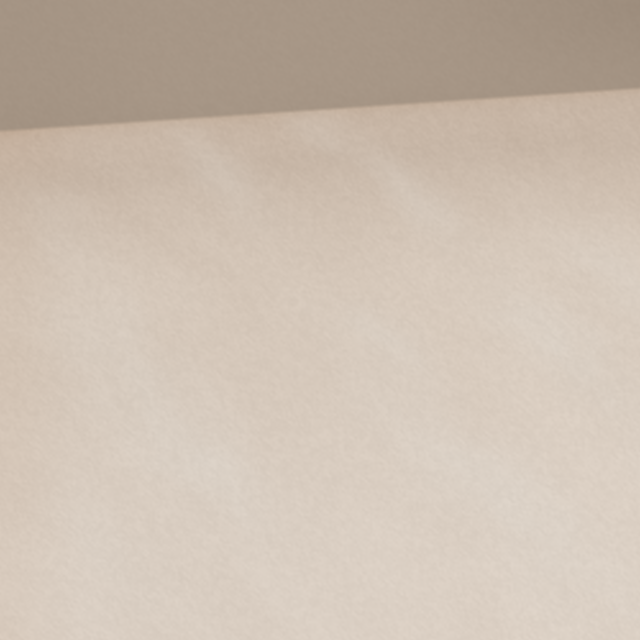
Write a three.js fragment shader that draws this texture.

```glsl
// Pale mottled plaster slab with a soft slanted rim below a taupe wall.
#define EDGE_LEFT 0.795
#define EDGE_RISE 0.067
#define EDGE_SOFT 0.004
#define STREAK_ANGLE -0.72
#define GRAIN 0.023
#define MOTTLE 0.022
#define PATCH_GAIN 0.42
#define WALL vec3(0.654, 0.590, 0.527)
#define SLAB_FAR vec3(0.770, 0.700, 0.636)
#define SLAB_MID vec3(0.833, 0.778, 0.723)
#define SLAB_NEAR vec3(0.852, 0.806, 0.759)
#define CHALK vec3(0.858, 0.828, 0.790)

varying vec2 vUv;

float hash(vec2 p) {
  vec3 q = fract(vec3(p.xyx) * 0.1031);
  q += dot(q, q.yzx + 33.33);
  return fract((q.x + q.y) * q.z);
}

float noise(vec2 p) {
  vec2 i = floor(p), f = fract(p);
  f = f * f * (3.0 - 2.0 * f);
  return mix(mix(hash(i), hash(i + vec2(1.0, 0.0)), f.x),
             mix(hash(i + vec2(0.0, 1.0)), hash(i + 1.0), f.x), f.y);
}

float fbm(vec2 p) {
  float sum = 0.0, amp = 0.5;
  for (int i = 0; i < 4; i++) {
    sum += amp * noise(p);
    p = p * 2.03 + 17.0;
    amp *= 0.5;
  }
  return sum;
}

vec2 rotate(vec2 p, float a) {
  float c = cos(a), s = sin(a);
  return vec2(c * p.x + s * p.y, c * p.y - s * p.x);
}

// Soft elliptical chalk mark, long axis along the streak direction
float chalkMark(vec2 p, vec2 centre, vec2 size) {
  vec2 q = rotate(p - centre, STREAK_ANGLE) / size;
  return exp(-dot(q, q));
}

float chalkMarks(vec2 p) {
  float m = 0.9 * chalkMark(p, vec2(0.19, 0.42), vec2(0.17, 0.075));
  m += 0.8 * chalkMark(p, vec2(0.33, 0.27), vec2(0.13, 0.060));
  m += 1.1 * chalkMark(p, vec2(0.89, 0.44), vec2(0.17, 0.050));
  m += 0.8 * chalkMark(p, vec2(0.98, 0.54), vec2(0.14, 0.070));
  m += 0.8 * chalkMark(p, vec2(0.66, 0.685), vec2(0.085, 0.030));
  m += 0.7 * chalkMark(p, vec2(0.35, 0.73), vec2(0.110, 0.030));
  m += 0.5 * chalkMark(p, vec2(0.50, 0.79), vec2(0.060, 0.030));
  m += 0.8 * chalkMark(p, vec2(0.60, 0.475), vec2(0.075, 0.035));
  m += 0.7 * chalkMark(p, vec2(0.73, 0.27), vec2(0.24, 0.055));
  m += 0.6 * chalkMark(p, vec2(0.19, 0.12), vec2(0.090, 0.045));
  m += 0.6 * chalkMark(p, vec2(0.07, 0.67), vec2(0.090, 0.045));
  m += 0.5 * chalkMark(p, vec2(0.90, 0.12), vec2(0.22, 0.090));
  return m;
}

void main() {
  vec2 p = vUv;
  vec2 along = rotate(p, STREAK_ANGLE);
  float depth = EDGE_LEFT + EDGE_RISE * p.x - p.y;

  // Fine short-fibred grain over a speckle
  float grain = 0.8 * (noise(along * vec2(120.0, 220.0)) - 0.5);
  grain += 0.6 * (noise(p * 250.0 + 41.0) - 0.5);

  // Wall, shaded toward the upper right and the rim
  vec3 wall = WALL;
  wall -= 0.040 * smoothstep(0.55, 1.1, p.x) * smoothstep(0.82, 1.0, p.y);
  wall -= 0.010 * smoothstep(0.3, 0.0, p.x);
  wall -= 0.010 * exp(min(depth, 0.0) * 45.0);
  wall += grain * GRAIN * 0.5;

  // Slab, brighter away from the rim and toward the right
  float below = max(depth, 0.0);
  vec3 slab = mix(SLAB_FAR, SLAB_MID, smoothstep(-0.02, 0.28, below));
  slab = mix(slab, SLAB_NEAR, smoothstep(0.22, 0.75, below));
  slab += 0.010 * smoothstep(0.3, 1.0, p.x) * smoothstep(0.1, 0.35, below);
  slab -= vec3(0.010, 0.018, 0.024) * smoothstep(0.14, 0.0, p.x);

  // Faint shadow fold beneath a lighter strip along the rim
  float foldOffset = (below - 0.085) / 0.025;
  slab += 0.010 * smoothstep(0.075, 0.025, below) * (1.0 - 0.5 * p.x);
  slab -= 0.006 * exp(-foldOffset * foldOffset);

  // Chalky clouds with ragged borders
  vec2 warp = vec2(fbm(p * 9.0), fbm(p * 9.0 + 53.0)) - 0.47;
  float cloud = fbm(along * vec2(9.0, 17.0) + warp * 1.5);
  float chalk = chalkMarks(p + warp * 0.07) * (0.45 + 1.1 * cloud);
  slab = mix(slab, CHALK, clamp(chalk * PATCH_GAIN, 0.0, 0.8));
  slab += (cloud - 0.47) * MOTTLE * vec3(0.8, 1.0, 1.15);
  slab += grain * GRAIN;

  // Warm faint lip where the slab meets the wall
  slab -= vec3(0.014, 0.026, 0.038) * exp(-below * 110.0);

  float onSlab = smoothstep(-EDGE_SOFT, EDGE_SOFT, depth);
  gl_FragColor = vec4(mix(wall, slab, onSlab), 1.0);
}
```
